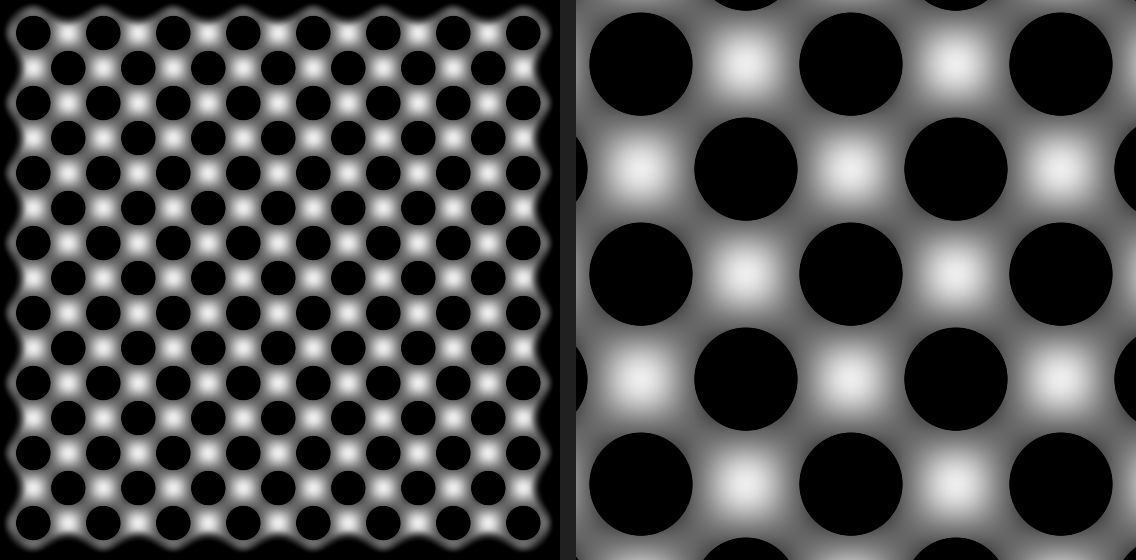
Left, the full canvas; right, a detail of the centre.
Write a Shadertoy shader that draws this pattern.

```glsl
// Black round holes on a checker lattice, with soft white glows between them and a wavy faded rim.

const float PI = 3.14159265;

// +1 at the glow centres, -1 at the hole centres
float latticeWave(vec2 p) {
    return -cos(PI * p.x) * cos(PI * p.y);
}

// Distance to the nearest lattice point whose coordinates add to an even number
float holeDistance(vec2 p) {
    vec2 r = 0.5 * vec2(p.x + p.y, p.x - p.y);
    return length(r - round(r)) * sqrt(2.0);
}

void mainImage(out vec4 fragColor, in vec2 fragCoord) {
    // One unit is the step between a hole and the next glow
    vec2 p = (fragCoord / iResolution.xy - vec2(0.497, 0.5035)) * 16.0;
    float pixel = 16.0 / min(iResolution.x, iResolution.y);

    // Glow: slightly peaked at the centres, darker beside the holes
    float wave = latticeWave(p);
    float light = 0.4 + wave * (wave < 0.0 ? 0.5 : 0.33 + 0.2 * wave);

    // Rim: bulges around the outer holes and dips beside the outer glows
    vec2 inner = clamp(p, -7.0, 7.0);
    float reach = 0.73 - 0.17 * latticeWave(inner);
    light *= smoothstep(0.0, 0.42, reach - length(p - inner));

    // Holes
    light *= smoothstep(-0.5, 0.5, (holeDistance(p) - 0.492) / pixel);

    fragColor = vec4(vec3(light), 1.0);
}
```
